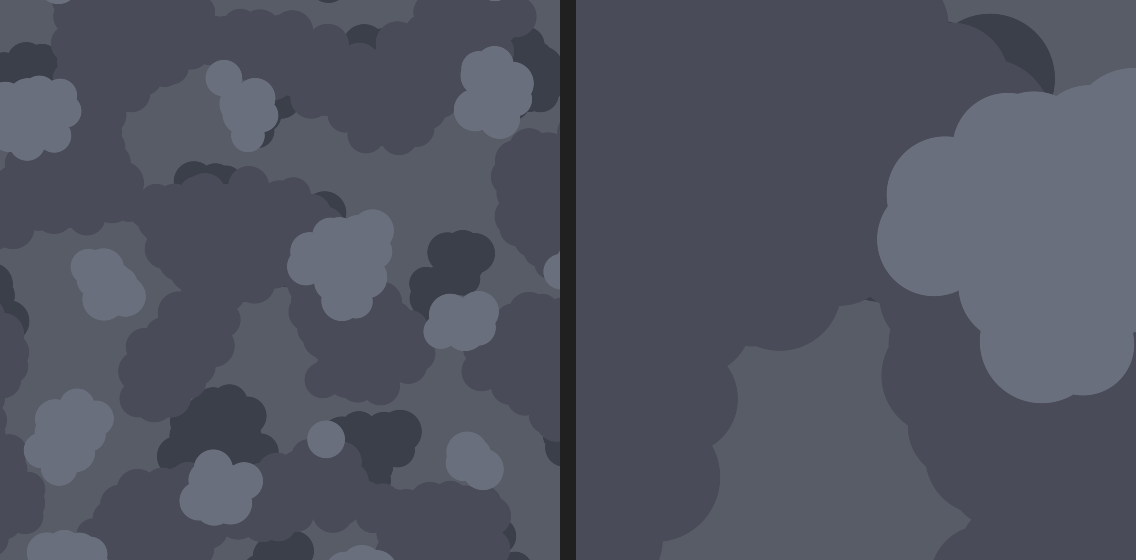
Left, the full canvas; right, a detail of the centre.
Give the GLSL for this pattern, as a WebGL 1 fragment shader.

```glsl
precision highp float;
// Slate camouflage: layered, scalloped patches built from overlapping round dabs.
uniform vec2 u_resolution;

const float TAU = 6.2831853;
const float DAB_SPACING = 0.03;
const int WAVES = 8;

const vec3 SLATE = vec3(0.345, 0.361, 0.404);
const vec3 CHARCOAL = vec3(0.231, 0.247, 0.290);
const vec3 DUSK = vec3(0.290, 0.294, 0.345);
const vec3 MIST = vec3(0.412, 0.435, 0.490);

float hash(vec2 p, float seed) {
  vec3 q = fract(vec3(p.xyx) * 0.1031 + seed * 0.137);
  q += dot(q, q.yzx + 33.33);
  return fract((q.x + q.y) * q.z);
}

// Sum of plane waves in spread directions: zero mean, unit variance.
float waveField(vec2 p, float frequency, float seed) {
  float sum = 0.0;
  for (int i = 0; i < WAVES; i++) {
    float n = float(i);
    float angle = (n + hash(vec2(n, 3.0), seed)) * 0.5 * TAU / float(WAVES);
    float cycles = frequency * mix(0.6, 1.4, fract(n * 0.618 + seed * 0.37));
    float phase = hash(vec2(n, 17.0), seed);
    sum += cos(TAU * (cycles * dot(p, vec2(cos(angle), sin(angle))) + phase));
  }
  return sum * sqrt(2.0 / float(WAVES));
}

// Signed distance to the dabs whose centres lie where the field is high.
float patchDistance(vec2 p, float frequency, float threshold, float seed) {
  vec2 grid = p / DAB_SPACING;
  vec2 cell = floor(grid);
  float nearest = 1.0;
  for (int y = -2; y <= 2; y++) {
    for (int x = -2; x <= 2; x++) {
      vec2 id = cell + vec2(float(x), float(y));
      vec2 jitter = vec2(hash(id, seed + 1.0), hash(id, seed + 2.0));
      vec2 centre = id + mix(vec2(0.15), vec2(0.85), jitter);
      float radius = mix(1.0, 1.3, hash(id, seed + 3.0));
      float gap = length(grid - centre) - radius;
      if (gap < nearest) {
        float height = waveField(centre * DAB_SPACING, frequency, seed);
        if (height > threshold) nearest = gap;
      }
    }
  }
  return nearest * DAB_SPACING;
}

// Lays one colour over another with an edge one pixel wide.
vec3 paint(vec3 under, vec3 over, float dist, float pixel) {
  return mix(over, under, smoothstep(-0.5, 0.5, dist / pixel));
}

void main() {
  float pixel = 1.0 / min(u_resolution.x, u_resolution.y);
  vec2 p = gl_FragCoord.xy * pixel;

  vec3 color = SLATE;
  color = paint(color, CHARCOAL, patchDistance(p, 3.8, 1.06, 5.0), pixel);
  color = paint(color, DUSK, patchDistance(p, 2.8, 0.34, 12.0), pixel);
  color = paint(color, MIST, patchDistance(p, 3.8, 1.34, 23.0), pixel);
  gl_FragColor = vec4(color, 1.0);
}
```
